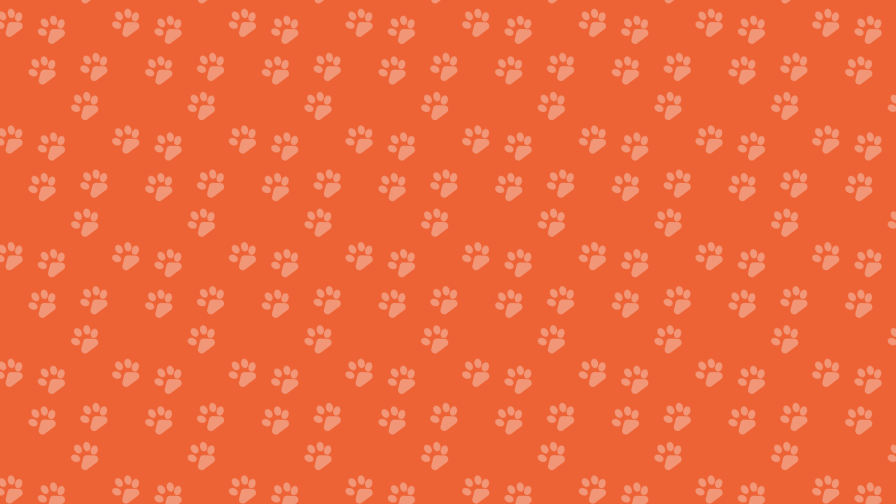
A Shadertoy shader for this pattern:

```glsl
// Pale paw prints scattered on orange, five to a square repeating tile.
// Each print is four tilted ellipses (toes) and a rounded triangle (pad),
// joined as a distance field with 150 paw units to one tile side.

const vec2 PAW_CENTRES[5] = vec2[5](
    vec2(0.08, 0.195), vec2(0.443, 0.255), vec2(0.363, 0.603),
    vec2(0.807, 0.573), vec2(0.728, 0.908));

// Toe centre in xy, tilt in radians in z; y points down.
const vec3 TOES[4] = vec3[4](
    vec3(-12.0, 3.0, -1.15), vec3(-9.0, -8.8, -0.6),
    vec3(2.5, -12.0, -0.2), vec3(12.0, -7.5, 0.3));

float ellipseDistance(vec2 p, vec2 radii) {
    return (length(p / radii) - 1.0) * min(radii.x, radii.y);
}

float segmentDistance(vec2 p, vec2 a, vec2 b) {
    vec2 ab = b - a;
    return length(p - a - ab * clamp(dot(p - a, ab) / dot(ab, ab), 0.0, 1.0));
}

float cross2(vec2 a, vec2 b) {
    return a.x * b.y - a.y * b.x;
}

float padDistance(vec2 p) {
    vec2 heel = vec2(0.2, 13.3), side = vec2(12.2, 4.3), top = vec2(2.5, 4.0);
    float edge = min(segmentDistance(p, heel, side),
                 min(segmentDistance(p, side, top), segmentDistance(p, top, heel)));
    bool inside = cross2(side - heel, p - heel) < 0.0
               && cross2(top - side, p - side) < 0.0
               && cross2(heel - top, p - top) < 0.0;
    return (inside ? -edge : edge) - 4.9;
}

float pawDistance(vec2 p) {
    float d = padDistance(p);
    for (int i = 0; i < 4; i++) {
        float c = cos(TOES[i].z), s = sin(TOES[i].z);
        vec2 q = p - TOES[i].xy;
        q = vec2(c * q.x + s * q.y, c * q.y - s * q.x);
        d = min(d, ellipseDistance(q, vec2(4.5, 6.0)));
    }
    return d;
}

void mainImage(out vec4 fragColor, in vec2 fragCoord) {
    // Tiles are counted from the top left, 4.32 to the canvas height.
    vec2 tile = vec2(fragCoord.x, iResolution.y - fragCoord.y) * 4.32 / iResolution.y;

    float d = 1e3;
    for (int i = 0; i < 5; i++) {
        vec2 local = fract(tile - PAW_CENTRES[i] + 0.5) - 0.5;
        d = min(d, pawDistance(local * 150.0));
    }

    // Edge softened over about one pixel.
    float pixel = 150.0 * 4.32 / iResolution.y;
    float paw = 1.0 - smoothstep(-0.7 * pixel, 0.7 * pixel, d);
    vec3 orange = vec3(0.93, 0.39, 0.21);
    vec3 peach = vec3(0.95, 0.59, 0.47);
    fragColor = vec4(mix(orange, peach, paw), 1.0);
}
```
